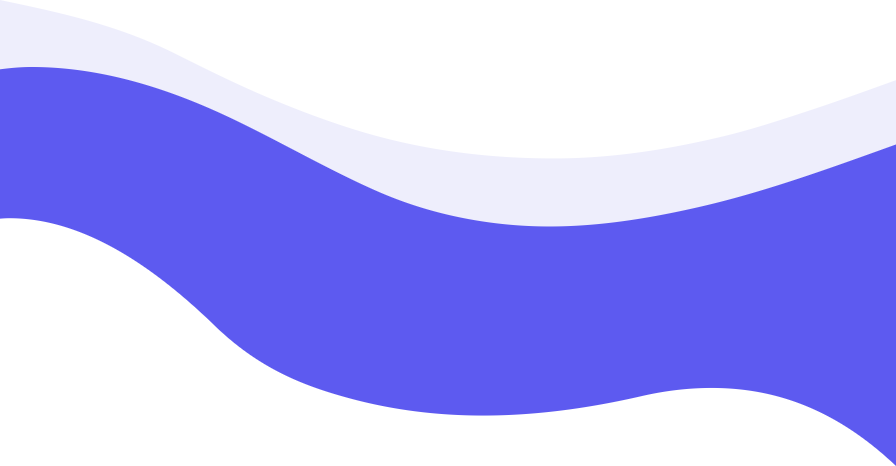
This background is drawn by a Shadertoy shader. Its source:

```glsl
// Flat layered waves: a broad indigo ribbon with a pale band along its top, on white.
// Each edge is a smooth cubic Hermite curve through a few knots; the layers are
// painted from back to front with antialiased coverage.

const vec3 WHITE  = vec3(1.0);
const vec3 PALE   = vec3(0.933, 0.933, 0.988);
const vec3 INDIGO = vec3(0.365, 0.353, 0.941);

// Design space: stretched over the whole canvas, y measured down from the top.
const vec2 DESIGN_SIZE = vec2(768.0, 400.0);
const int KNOTS = 8;

// Knots of each edge: x, y, slope.
const vec3 PALE_EDGE[KNOTS] = vec3[KNOTS](
    vec3(0.0, 0.0, 0.21),     vec3(150.0, 46.0, 0.50),
    vec3(225.0, 81.7, 0.43),  vec3(300.0, 110.0, 0.32),
    vec3(475.0, 136.0, 0.0),  vec3(620.0, 117.0, -0.24),
    vec3(694.0, 94.8, -0.33), vec3(768.0, 68.8, -0.36));

const vec3 RIBBON_TOP[KNOTS] = vec3[KNOTS](
    vec3(0.0, 59.5, -0.13),   vec3(27.0, 57.5, 0.0),
    vec3(195.0, 100.0, 0.47), vec3(323.0, 164.0, 0.44),
    vec3(389.0, 185.5, 0.22), vec3(471.0, 194.4, 0.0),
    vec3(600.0, 177.5, -0.23), vec3(768.0, 124.0, -0.36));

const vec3 RIBBON_BOTTOM[KNOTS] = vec3[KNOTS](
    vec3(0.0, 187.7, -0.08),  vec3(8.0, 187.3, 0.0),
    vec3(184.0, 279.5, 0.97), vec3(300.0, 342.0, 0.27),
    vec3(414.0, 356.7, 0.0),  vec3(550.0, 340.0, -0.23),
    vec3(610.0, 333.0, 0.0),  vec3(768.0, 400.0, 0.95));

// Height (x) and slope (y) of the cubic Hermite segment from knot a to knot b.
vec2 hermite(vec3 a, vec3 b, float x) {
    float width = b.x - a.x;
    float t = (x - a.x) / width;
    float rise = b.y - a.y;
    float m0 = a.z * width;
    float m1 = b.z * width;
    float c2 = 3.0 * rise - 2.0 * m0 - m1;
    float c3 = m0 + m1 - 2.0 * rise;
    float height = a.y + t * (m0 + t * (c2 + t * c3));
    float slope = (m0 + t * (2.0 * c2 + 3.0 * t * c3)) / width;
    return vec2(height, slope);
}

// Coverage of the region below an edge, softened over about one pixel.
float below(vec3 edge[KNOTS], vec2 p, float pixel) {
    vec2 curve = hermite(edge[0], edge[1], p.x);
    for (int i = 1; i < KNOTS - 1; i++) {
        if (p.x >= edge[i].x) curve = hermite(edge[i], edge[i + 1], p.x);
    }
    float dist = (p.y - curve.x) / sqrt(1.0 + curve.y * curve.y);
    return clamp(dist / pixel + 0.5, 0.0, 1.0);
}

void mainImage(out vec4 fragColor, in vec2 fragCoord) {
    vec2 uv = fragCoord / iResolution.xy;
    vec2 p = vec2(uv.x, 1.0 - uv.y) * DESIGN_SIZE;
    float pixel = DESIGN_SIZE.y / iResolution.y;

    // Back to front: page, pale band, ribbon, page again below the ribbon.
    vec3 color = WHITE;
    color = mix(color, PALE, below(PALE_EDGE, p, pixel));
    color = mix(color, INDIGO, below(RIBBON_TOP, p, pixel));
    color = mix(color, WHITE, below(RIBBON_BOTTOM, p, pixel));
    fragColor = vec4(color, 1.0);
}
```
